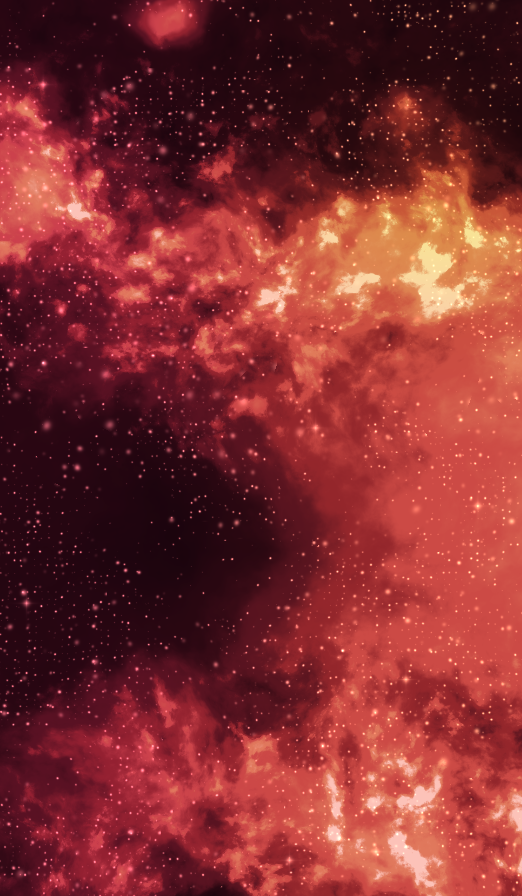
Give the GLSL for this texture, as a WebGL 1 fragment shader.

```glsl
precision highp float;
// A crimson nebula: soft masses of gas, warped and broken up by fractal noise,
// are summed to one density that is coloured by a dark-red to pale-pink ramp.
// Layers of jittered cells add fine stars, soft embers and a few crossed glints.
uniform vec2 u_resolution;

const vec3 VOID = vec3(0.085, 0.014, 0.042);
const vec3 SHADOW = vec3(0.16, 0.03, 0.062);
const vec3 WINE = vec3(0.35, 0.08, 0.12);
const vec3 CRIMSON = vec3(0.58, 0.15, 0.17);
const vec3 CORAL = vec3(0.80, 0.29, 0.27);
const vec3 PEACH = vec3(0.88, 0.47, 0.36);
const vec3 BLUSH = vec3(0.99, 0.76, 0.72);
const vec3 PINK_STAR = vec3(1.0, 0.48, 0.53);
const vec3 GOLD_STAR = vec3(1.0, 0.66, 0.46);
const float WARP = 0.12;         // how far noise displaces the gas
const float CLOUD_SCALE = 5.0;   // cloud cells across the width
const float GRAIN_SCALE = 26.0;  // small lumps across the width
const float STAR_SCALE = 78.0;   // finest star cells across the width
const float STAR_CHANCE = 0.40;
const float GLINT_SCALE = 6.0;

float hash(vec2 p) {
  vec3 q = fract(p.xyx * 0.1031);
  q += dot(q, q.yzx + 33.33);
  return fract((q.x + q.y) * q.z);
}
vec2 jitter(vec2 cell) {
  return 0.3 + 0.4 * vec2(hash(cell + 17.3), hash(cell + 61.7));
}
float noise(vec2 p) {
  vec2 i = floor(p), f = fract(p);
  f = f * f * (3.0 - 2.0 * f);
  return mix(mix(hash(i), hash(i + vec2(1, 0)), f.x),
             mix(hash(i + vec2(0, 1)), hash(i + vec2(1, 1)), f.x), f.y);
}
float fbm(vec2 p) {
  float sum = 0.0, amp = 0.5;
  for (int i = 0; i < 6; i++) {
    sum += amp * noise(p);
    p = mat2(1.6, 1.2, -1.2, 1.6) * p + 7.1;
    amp *= 0.54;
  }
  return sum;
}
float blob(vec2 p, vec2 centre, vec2 radius) {
  vec2 d = (p - centre) / radius;
  return exp(-dot(d, d));
}

// Broad layout of the gas in 0..1 canvas coordinates
float gasMass(vec2 q) {
  float wall = smoothstep(0.22, 0.95, q.x) * (1.0 - smoothstep(0.74, 0.90, q.y));
  float m = 0.11 + 0.62 * wall;
  m += 0.55 * blob(q, vec2(0.08, 0.79), vec2(0.20, 0.09));
  m += 0.44 * blob(q, vec2(0.38, 0.70), vec2(0.28, 0.11));
  m += 0.20 * blob(q, vec2(0.73, 0.75), vec2(0.22, 0.08));
  m += 0.20 * blob(q, vec2(0.35, 0.57), vec2(0.24, 0.06));
  m += 0.44 * blob(q, vec2(0.33, 0.17), vec2(0.20, 0.06));
  m += 0.26 * blob(q, vec2(0.25, 0.05), vec2(0.26, 0.08));
  m += 0.14 * blob(q, vec2(0.75, 0.08), vec2(0.24, 0.10));
  m += 0.34 * blob(q, vec2(0.92, 0.79), vec2(0.10, 0.04));
  m += 0.45 * blob(q, vec2(0.84, 0.90), vec2(0.05, 0.03));
  m -= 0.26 * blob(q, vec2(0.87, 0.21), vec2(0.12, 0.04));
  m -= 0.14 * blob(q, vec2(0.45, 0.40), vec2(0.20, 0.10));
  return max(m, 0.04);
}
vec3 ramp(float t) {
  vec3 c = mix(VOID, SHADOW, smoothstep(0.0, 0.14, t));
  c = mix(c, WINE, smoothstep(0.14, 0.33, t));
  c = mix(c, CRIMSON, smoothstep(0.33, 0.51, t));
  c = mix(c, CORAL, smoothstep(0.51, 0.70, t));
  c = mix(c, PEACH, smoothstep(0.74, 0.92, t));
  return mix(c, BLUSH, smoothstep(0.92, 1.15, t));
}

// One jittered point per cell, kept inside it so that cells never clip
float starLayer(vec2 p, float scale, float chance) {
  vec2 g = p * scale, cell = floor(g), d = fract(g) - jitter(cell + scale);
  float power = hash(cell + scale * 2.9), r = mix(0.07, 0.15, power);
  float lit = step(hash(cell + scale * 1.7), chance);
  return lit * mix(0.15, 1.3, power * power * power) * exp(-dot(d, d) / (r * r));
}
float glints(vec2 p) {
  vec2 g = p * GLINT_SCALE, cell = floor(g), d = abs(fract(g) - jitter(cell + 5.0));
  float rays = exp(-d.x * 18.0 - d.y * 90.0) + exp(-d.y * 18.0 - d.x * 90.0);
  return step(hash(cell + 9.0), 0.15) * (0.35 * rays + 0.5 * exp(-dot(d, d) * 700.0));
}

void main() {
  vec2 uv = gl_FragCoord.xy / u_resolution, p = gl_FragCoord.xy / u_resolution.x;
  // Gas: warped masses, ragged along the upper and lower banks, lumpy between
  vec2 bend = vec2(fbm(p * 4.0), fbm(p * 4.0 + 31.0)) - 0.5;
  float cloud = fbm(p * CLOUD_SCALE + bend + 11.0) - 0.5;
  float wisp = fbm(p * CLOUD_SCALE * 2.4 + bend + 47.0) - 0.5;
  float grain = fbm(p * GRAIN_SCALE + 2.0 * bend + 83.0) - 0.5;
  float ragged = 1.0 - smoothstep(0.16, 0.32, uv.y) + smoothstep(0.54, 0.72, uv.y);
  float embers = blob(uv, vec2(0.40, 0.60), vec2(0.26, 0.10))
               + blob(uv, vec2(0.24, 0.84), vec2(0.20, 0.07));
  float mass = gasMass(uv + WARP * bend * vec2(1.6, 1.0));
  float t = mass * (1.0 + cloud * mix(0.6, 1.3, ragged) + wisp * mix(0.25, 1.1, ragged)
                  + grain * (mix(0.22, 0.7, ragged) + 0.8 * embers));
  t += 0.9 * (mass * ragged + 0.4 * embers) * smoothstep(0.10, 0.45, grain + 0.5 * wisp);
  t += 0.38 * blob(uv, vec2(0.08, 0.79), vec2(0.08, 0.04));
  t += 0.65 * blob(uv + 0.08 * bend, vec2(0.33, 0.99), vec2(0.07, 0.02));
  t = min(t, 0.76 + 0.5 * (t - 0.76));
  // Hue drifts from rose on the left to gold at upper right
  float gold = blob(uv, vec2(0.85, 0.80), vec2(0.30, 0.16));
  float rose = (1.0 - smoothstep(0.15, 0.65, uv.x)) * (1.0 - smoothstep(0.6, 1.0, t));
  vec3 color = ramp(t) * mix(vec3(1.0), vec3(0.98, 1.2, 0.78), gold);
  color *= mix(vec3(1.0), vec3(1.0, 0.84, 1.14), rose);
  // Stars from fine points to soft embers, gathered in clumps
  vec3 starColor = mix(PINK_STAR, GOLD_STAR, smoothstep(0.2, 0.9, uv.x));
  float clump = smoothstep(0.25, 0.8, noise(p * 8.0 + 3.0)), light = glints(p);
  for (int i = 0; i < 4; i++) {
    float soft = float(i) / 3.0, scale = STAR_SCALE * pow(0.62, float(i));
    float chance = STAR_CHANCE * mix(0.2 + 1.3 * clump, 0.1 + 1.4 * embers, soft);
    light += starLayer(p + soft * 3.7 + 0.02 * bend, scale, chance) * mix(1.0, 0.5, soft);
  }
  color += starColor * light * (1.0 - 0.5 * color);
  gl_FragColor = vec4(clamp(color, 0.0, 1.0), 1.0);
}
```
